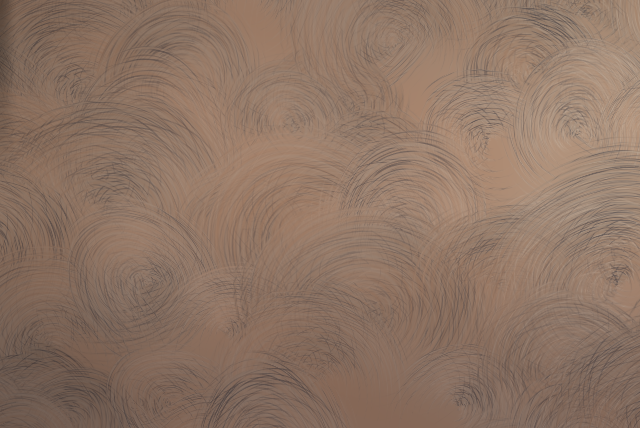
Reproduce this texture procedurally as a Shadertoy shader.

```glsl
#define ROWS 7
#define COLS 8
#define COL_STEP 0.25
#define ROW_STEP 0.185
#define FAN_COVER vec4(0.78, 0.78, 0.85, 0.85)
#define LINE_HALF 0.0011
#define CLAY vec3(0.650, 0.505, 0.412)
#define FILM vec3(0.592, 0.502, 0.437)
#define INK vec3(0.270, 0.240, 0.250)
#define GLEAM vec3(0.730, 0.635, 0.560)

const float TAU = 6.2831853;

vec3 hash3(vec2 p) {
    vec3 q = fract(p.xyx * vec3(0.1031, 0.1030, 0.0973) + 0.137);
    q += dot(q, q.yxz + 33.33);
    return fract((q.xxy + q.yzz) * q.zyx);
}

mat2 rotation(float a) {
    return mat2(cos(a), sin(a), -sin(a), cos(a));
}

// Radius of off-centre, wavering bristle paths
float sweepRadius(vec2 q, float seed) {
    float a = atan(q.y, q.x);
    return length(q) * (1.0 + 0.22 * sin(a + seed * TAU)
                            + 0.035 * sin(3.0 * a + seed * 17.0));
}

// Thin broken arcs, one per ring
float arcs(vec2 q, float density, float seed) {
    float a = atan(q.y, q.x);
    float ring = sweepRadius(q, seed) * density;
    vec3 h = hash3(vec2(floor(ring), seed * 91.0));
    float gate = sin(3.0 * a + h.x * TAU) + 0.8 * sin(8.0 * a + h.y * TAU);
    float middle = 0.3 + 0.4 * h.z + 0.15 * sin(4.0 * a + h.x * 40.0);
    float d = abs(fract(ring) - middle) / density;
    float line = clamp((LINE_HALF - d) * iResolution.y + 0.5, 0.0, 1.0);
    return line * smoothstep(-0.3, 0.7, gate) * (0.45 + 0.55 * h.y);
}

// One brushed fan: dark lines, light lines, film thickness, shade
vec4 fanMarks(vec2 q, vec3 h) {
    float a = atan(q.y, q.x);
    float r = sweepRadius(q, h.x);
    float lobes = 0.72 + 0.32 * sin(2.0 * a + h.y * TAU)
                + 0.28 * sin(r * 36.0 + a + h.z * TAU);
    float dark = arcs(q, 150.0, h.x)
               + arcs(q + 0.07 * (h.yz - 0.5), 125.0, h.y)
               + 0.8 * arcs(q + 0.16 * (h.zx - 0.5), 95.0, h.z)
               + 0.6 * arcs(q + 0.25 * (h.xy - 0.5), 70.0, fract(h.y + 0.31));
    float light = arcs(q, 140.0, fract(h.x + 0.04))
                + arcs(q + 0.1 * (h.yx - 0.5), 105.0, fract(h.z + 0.53));
    float streak = sin(r * 233.0 + h.y * 30.0 + 2.0 * sin(a * 2.0))
                 + sin(r * 541.0 + h.z * 50.0 + 3.0 * sin(a * 3.0));
    return vec4(min(dark, 1.0) * clamp(lobes, 0.15, 1.15) * mix(0.6, 1.0, h.y),
                min(light, 1.0), 0.55 + 0.12 * streak + 0.35 * (lobes - 0.7),
                0.008 * streak + 0.05 * (h.z - 0.5) - 0.025 * (lobes - 0.7));
}

// Opacity of a fan whose rim and open end break into bristles
float fanMask(vec2 q, float radius, vec3 h) {
    float a = atan(q.y, q.x);
    float r = sweepRadius(q, h.x);
    float bristle = 0.5 * sin(r * 310.0 + h.x * 20.0) + 0.5 * sin(r * 517.0 + h.z * 30.0);
    float wave = 0.04 * sin(a * 3.0 + h.y * TAU) + 0.03 * sin(a * 7.0 + h.z * TAU);
    float rim = smoothstep(0.0, 0.2, 1.0 - length(q) / radius + wave + 0.09 * bristle - 0.05);
    float sweep = smoothstep(-0.8, 0.1, sin(a) + 0.35 * bristle);
    return rim * sweep;
}

// Broad light over the panel
vec3 panelLight(vec2 uv) {
    float low = 1.0 - smoothstep(0.0, 0.6, uv.y);
    float left = 1.0 - smoothstep(0.0, 0.4, uv.x);
    float right = smoothstep(0.5, 1.0, uv.x) * smoothstep(-0.3, 0.7, uv.y);
    float corner = (1.0 - smoothstep(0.0, 0.03, uv.x)) * smoothstep(0.5, 1.0, uv.y);
    float level = 1.02 - 0.20 * low - 0.13 * left + 0.11 * right
                - 0.08 * smoothstep(0.65, 1.0, uv.y) - 0.25 * corner;
    vec3 tint = mix(vec3(1.0), vec3(0.97, 1.02, 1.04), right);
    return level * mix(tint, vec3(0.99, 0.985, 1.01), low);
}

void mainImage(out vec4 fragColor, in vec2 fragCoord) {
    vec2 p = fragCoord / iResolution.y;
    vec2 uv = fragCoord / iResolution.xy;
    vec4 marks = vec4(0.0, 0.0, 0.2, 0.0);

    // Lower fans overlap the higher ones
    for (int row = 0; row < ROWS; row++) {
        for (int col = 0; col < COLS; col++) {
            vec2 cell = vec2(col, row);
            vec3 h = hash3(cell + 7.0);
            vec3 place = hash3(cell + 41.0);
            float stagger = 0.5 * mod(cell.y, 2.0);
            vec2 centre = vec2((cell.x - 0.5 + stagger + 0.9 * (place.x - 0.5)) * COL_STEP,
                               1.0 - (cell.y + 0.9 * (place.y - 0.5)) * ROW_STEP);
            float radius = mix(0.17, 0.36, place.z * place.z);
            vec2 q = rotation(2.2 * (h.x - 0.5)) * (p - centre);
            q.x *= mix(0.9, 1.3, h.z);
            if (length(q) > radius * 1.15) continue;
            marks = mix(marks, fanMarks(q, h), fanMask(q, radius, h) * FAN_COVER);
        }
    }

    // Clay ground, thin film, then scratches
    float mottle = sin(p.x * 9.0 + 2.0 * sin(p.y * 7.0)) * sin(p.y * 11.0 + p.x * 4.0);
    vec3 color = mix(CLAY, FILM, clamp(marks.z + 0.2 * mottle, 0.0, 1.0));
    color += marks.w + 0.012 * mottle;
    color = mix(color, GLEAM, marks.y * mix(0.18, 0.5, smoothstep(0.5, 1.0, uv.x)));
    color = mix(color, INK, 0.66 * marks.x);
    fragColor = vec4(color * panelLight(uv), 1.0);
}
```
